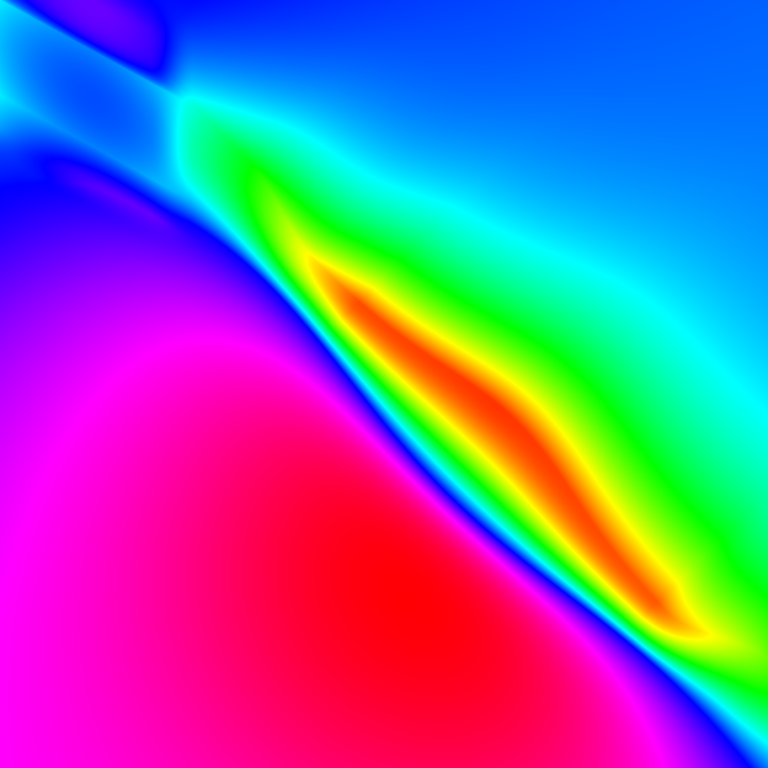
A WebGL 2 fragment shader for this background:

```glsl
#version 300 es
precision highp float;
// Saturated rainbow hue field: a folded diagonal ridge beside a broad red glow.

uniform vec2 u_resolution;
out vec4 fragColor;

float bell(float x, float center, float width) {
    float t = (x - center) / width;
    return exp(-t * t);
}

vec3 hueToRgb(float degrees) {
    return clamp(abs(mod(degrees / 60.0 + vec3(0.0, 4.0, 2.0), 6.0) - 3.0) - 1.0, 0.0, 1.0);
}

// Offset of the blue seam from the diagonal
float seamOffset(float along) {
    float wave = 0.012 * cos(6.2832 * (along - 0.898) / 0.573);
    return wave - 0.018 - 0.104 * exp((0.117 - along) / 0.072);
}

// Offset of the warm crease from the diagonal
float creaseOffset(float along) {
    return 0.035 + 0.027 * bell(along, 0.612, 0.117)
         + 0.023 * (1.0 - smoothstep(0.26, 0.378, along))
         + 0.036 * smoothstep(0.833, 0.931, along);
}

// Hue along the crease: warm in the middle, cooler toward both ends
float creaseHue(float along) {
    float hue = 12.0 + 38.0 * abs(along - 0.586)
              + 614.0 * max(0.0, 0.43 - along) + 650.0 * max(0.0, along - 0.82);
    return min(hue, 215.0);
}

// Magenta to red glow below the seam
float glowHue(float along, float across, float depth) {
    float glow = bell(along, 0.651, 0.292) * bell(across, -0.091, 0.27);
    float plateau = 300.0 + 62.0 * glow - 60.0 * exp((0.11 - along) / 0.143);
    float bend = along - 0.625;
    float softness = 0.0195 + 0.307 * bend * bend;
    return mix(plateau, 240.0, exp(-depth / softness));
}

// Rainbow slope from the seam through the crease to the blue sky
float ridgeHue(float along, float across, float seam) {
    float crease = creaseOffset(along);
    float warm = creaseHue(along);
    if (across < crease) {
        float rest = (crease - across) / (crease - seam);
        return mix(warm, 240.0, pow(rest, 2.1));
    }
    float sky = 212.0 + 33.0 * exp((0.13 - along) / 0.22);
    return mix(sky, warm, exp((crease - across) / (0.036 + 0.095 * along)));
}

// Slanted cell with light rims and violet flanks
float cellHue(float x, float slant) {
    float a = clamp((slant - 0.062) / 0.062, -1.0, 1.0);
    float b = (x - 0.12) / 0.12;
    float hue = 222.0 - 12.0 * a * a - 26.0 * b * b;
    hue += 55.0 * (1.0 - exp(min(slant, 0.0) / 0.012));
    hue += max(slant - 0.124, 0.0) * (460.0 + 4700.0 * x);
    return min(hue, 265.0);
}

float cellMask(float x, float slant) {
    return (1.0 - smoothstep(0.195, 0.254, x))
         * (1.0 - smoothstep(0.163, 0.208, slant))
         * smoothstep(-0.13, -0.06, slant);
}

void main() {
    vec2 uv = gl_FragCoord.xy / u_resolution;
    float down = 1.0 - uv.y;

    // Axes along and across the falling diagonal
    float along = 0.5 * (uv.x + down);
    float across = 0.5 * (uv.x - down);
    float seam = seamOffset(along);

    float hue;
    if (across < seam) {
        hue = glowHue(along, across, seam - across);
    } else {
        hue = ridgeHue(along, across, seam);
    }

    // Upper left cell
    float slant = down - 0.55 * uv.x;
    hue = mix(hue, cellHue(uv.x, slant), cellMask(uv.x, slant));

    fragColor = vec4(hueToRgb(hue), 1.0);
}
```
